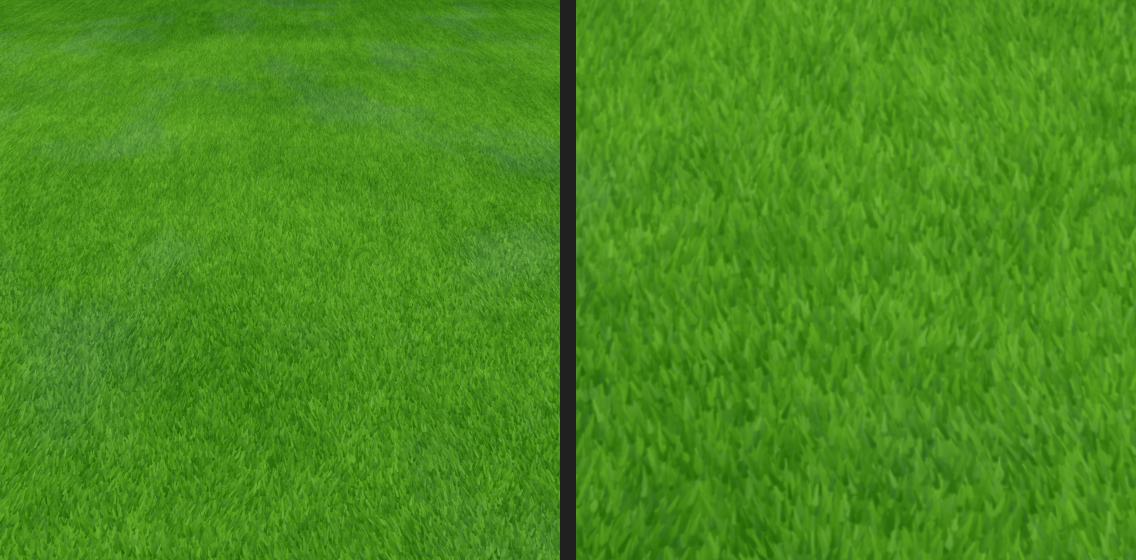
Left: the whole. Right: its middle third, enlarged.
This texture is drawn by a three.js fragment shader. Its source:

```glsl
// Mown green lawn receding towards a horizon above the canvas, with soft leaning blades.
varying vec2 vUv;

const vec3 SHADE_GREEN = vec3(0.155, 0.415, 0.025);
const vec3 SUN_GREEN = vec3(0.385, 0.665, 0.135);
const vec3 COOL_SHEEN = vec3(0.025, -0.005, 0.105);

const float HORIZON = 1.22;         // height of the vanishing line
const float BLADE_HALF_LENGTH = 0.0062;
const float BLADE_HALF_WIDTH = 0.0017;
const vec2 BLADE_CELL = vec2(0.0075, 0.0110);
const float EDGE_SOFTNESS = 0.0014; // in canvas units
const float LEAN_SPREAD = 1.1;
const float BASE_TONE = 0.60;
const float BLADE_CONTRAST = 0.92;
const float CLUMP_CONTRAST = 0.42;
const float PATCH_CONTRAST = 0.62;
const int LAYERS = 4;

float hash(vec2 p) {
  vec3 q = fract(p.xyx * 0.1031);
  q += dot(q, q.yzx + 33.33);
  return fract((q.x + q.y) * q.z);
}

vec4 hash4(vec2 p) {
  vec4 q = fract(p.xyxy * vec4(0.1031, 0.1030, 0.0973, 0.1099));
  q += dot(q, q.wzxy + 33.33);
  return fract((q.xxyz + q.yzzw) * q.zywx);
}

float valueNoise(vec2 p) {
  vec2 cell = floor(p);
  vec2 f = fract(p);
  f = f * f * (3.0 - 2.0 * f);
  float low = mix(hash(cell), hash(cell + vec2(1.0, 0.0)), f.x);
  float high = mix(hash(cell + vec2(0.0, 1.0)), hash(cell + vec2(1.0)), f.x);
  return mix(low, high, f.y);
}

float fbm(vec2 p) {
  float sum = 0.0;
  float weight = 0.5;
  for (int i = 0; i < 4; i++) {
    sum += weight * valueNoise(p);
    p = mat2(1.6, 1.2, -1.2, 1.6) * p + 17.3;
    weight *= 0.5;
  }
  return sum / 0.9375;
}

// Distance from p to a segment centred on the origin.
float segmentDistance(vec2 p, vec2 direction, float halfLength) {
  float along = clamp(dot(p, direction), -halfLength, halfLength);
  return length(p - direction * along);
}

// Paints one layer of scattered blades over surface = (tone, sheen).
vec2 paintBlades(vec2 surface, vec2 p, float layer, float lean, float softness) {
  vec2 shifted = p + layer * vec2(0.613, 0.377) + 8.0;
  vec2 home = floor(shifted / BLADE_CELL);
  for (int j = -1; j <= 1; j++) {
    for (int i = -1; i <= 1; i++) {
      vec2 cell = home + vec2(float(i), float(j));
      vec4 rnd = hash4(cell + layer * 71.0);
      vec2 offset = shifted - (cell + rnd.xy) * BLADE_CELL;
      float tilt = lean + (rnd.z - 0.5) * LEAN_SPREAD;
      vec2 direction = normalize(vec2(tilt, 1.0));
      float d = segmentDistance(offset, direction, BLADE_HALF_LENGTH);
      float tip = clamp(dot(offset, direction) / BLADE_HALF_LENGTH, -1.0, 1.0);
      float width = BLADE_HALF_WIDTH * (0.85 - 0.4 * tip);
      float cover = 1.0 - smoothstep(width - softness, width + softness, d);
      cover *= min(1.0, 1.1 * BLADE_HALF_WIDTH / softness);
      float tone = (rnd.w - 0.5) * BLADE_CONTRAST + 0.10 * tip;
      float sheen = smoothstep(0.5, 1.0, fract(rnd.w * 7.0 + rnd.x));
      surface = mix(surface, vec2(tone + 0.16 * sheen, sheen), cover * 0.9);
    }
  }
  return surface;
}

void main() {
  // Perspective: blades shrink evenly, while ground patches flatten with distance.
  float nearness = HORIZON - vUv.y;
  float across = (vUv.x - 0.5) / nearness;
  vec2 bladePlane = vec2(across, -log(nearness));
  vec2 ground = vec2(across, 1.0 / nearness);

  // Broad patches and small clumps of growth
  float patches = fbm(ground * vec2(2.2, 2.8) + 5.7) - 0.5;
  float clumps = fbm(bladePlane * vec2(34.0, 25.0) + 140.0) - 0.5;
  float coolPatches = fbm(ground * 3.4 + 41.0);

  // Blades stand upright on the canvas, with a wandering lean
  float wander = valueNoise(bladePlane * 14.0 + 60.0) - 0.5;
  float lean = across * 0.85 + wander * 0.9;
  float softness = EDGE_SOFTNESS / nearness;
  vec2 surface = vec2(-0.08, 0.1);
  for (int layer = 0; layer < LAYERS; layer++) {
    surface = paintBlades(surface, bladePlane, float(layer), lean, softness);
  }

  // Brighter middle distance, darker far strip
  float distanceLight = 0.10 * smoothstep(0.25, 0.75, vUv.y);
  distanceLight -= 0.22 * smoothstep(0.88, 1.0, vUv.y);

  float tone = BASE_TONE - 0.06 + surface.x + distanceLight;
  tone += patches * PATCH_CONTRAST + clumps * CLUMP_CONTRAST;
  float sheen = surface.y * 0.75 + 0.9 * smoothstep(0.5, 0.8, coolPatches);
  vec3 colour = mix(SHADE_GREEN, SUN_GREEN, clamp(tone, 0.0, 1.15));
  colour += COOL_SHEEN * min(sheen, 1.1);
  gl_FragColor = vec4(colour, 1.0);
}
```
